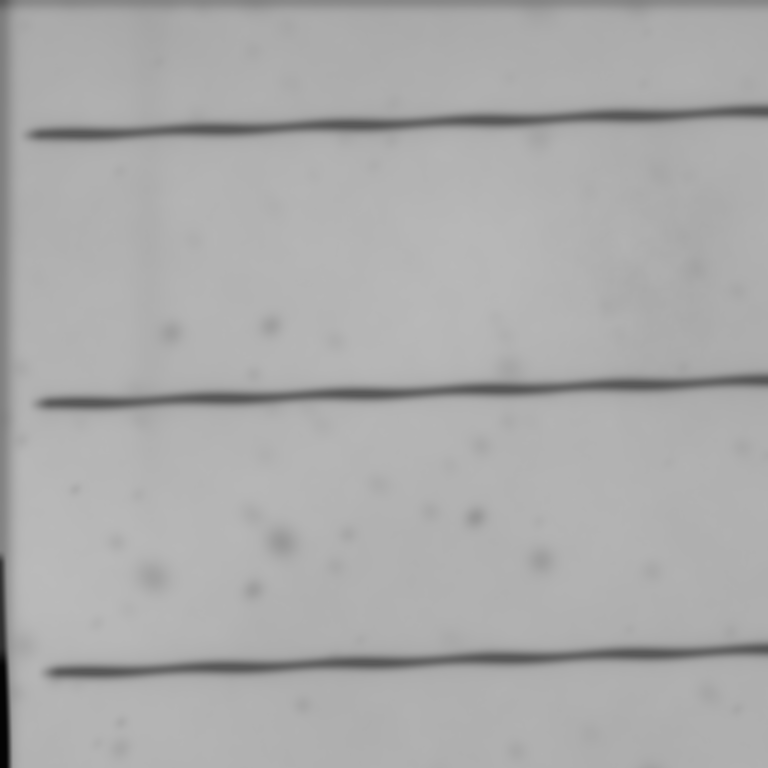
Write a three.js fragment shader that draws this texture.

```glsl
varying vec2 vUv;

const float TAU = 6.2831853;
const vec3 PLASTER = vec3(0.70);
const vec3 SHADE = vec3(0.64);
const vec3 STAIN = vec3(0.50);
const vec3 GROOVE = vec3(0.35);
const vec3 GAP = vec3(0.015);

const float ROW_PITCH = 0.3505;
const float FIRST_ROW = 0.121;
const float ROW_SLOPE = 0.033;
const float STEP_LENGTH = 0.179;

vec2 hash2(vec2 p) {
  vec2 q = vec2(dot(p, vec2(127.1, 311.7)), dot(p, vec2(269.5, 183.3)));
  return fract(sin(q) * 43758.55);
}

float bell(float d, float width) {
  return exp(-d * d / (width * width));
}

// Soft mottling from layered, bent sines
float mottle(vec2 p) {
  float sum = 0.0;
  float amp = 0.5;
  for (int i = 0; i < 5; i++) {
    sum += amp * sin(p.x + 1.3 * sin(p.y * 0.8)) * sin(p.y + 1.1 * sin(p.x * 0.7));
    p = mat2(1.5, 1.1, -1.1, 1.5) * p + 1.7;
    amp *= 0.62;
  }
  return sum;
}

// Scattered cellular blots, present in a fraction of the cells
float blots(vec2 uv, float cells, float amount, float radius) {
  vec2 p = uv * cells;
  vec2 cell = floor(p);
  float sum = 0.0;
  for (int y = -1; y <= 1; y++) {
    for (int x = -1; x <= 1; x++) {
      vec2 id = cell + vec2(float(x), float(y));
      vec2 offset = hash2(id);
      vec2 trait = hash2(id + 37.0);
      vec2 d = p - id - offset;
      d.x += 0.4 * d.y * (trait.y - 0.5);
      float size = radius * mix(0.6, 1.3, trait.y);
      sum += step(trait.x, amount) * mix(0.3, 1.0, offset.x) * bell(length(d), size);
    }
  }
  return min(sum, 1.0);
}

// Tilted grooves with a faint stair-step and periodic darkening
float grooves(vec2 uv) {
  float rise = uv.y - ROW_SLOPE * uv.x - FIRST_ROW;
  float row = clamp(floor(rise / ROW_PITCH + 0.5), 0.0, 2.0);
  float phase = TAU * (uv.x - 0.122 + 0.009 * row) / STEP_LENGTH;
  float d = rise - row * ROW_PITCH + 0.0012 * sin(phase);
  float pulse = 0.5 + 0.5 * cos(phase);
  float start = 0.057 - 0.012 * row;
  float reach = smoothstep(start - 0.012, start + 0.022, uv.x);
  float core = bell(d, mix(0.0078, 0.0092, pulse)) * mix(0.78, 0.97, pulse);
  return reach * (core + 0.08 * bell(d, 0.022));
}

// Recess along the left side, deepening toward the bottom
float leftGap(vec2 uv) {
  float width = mix(0.012, 0.004, smoothstep(0.0, 0.3, uv.y));
  float side = 1.0 - smoothstep(width - 0.005, width + 0.006, uv.x);
  float depth = 0.65 * (1.0 - smoothstep(0.265, 0.285, uv.y));
  depth += 0.35 * (1.0 - smoothstep(0.13, 0.16, uv.y));
  return side * depth;
}

void main() {
  vec2 uv = vUv;

  // Uneven plaster tone
  float tone = 0.012 * mottle(uv * 9.0) + 0.004 * mottle(uv * 48.0);
  tone += 0.025 * bell(length((uv - vec2(0.58, 0.62)) * vec2(1.0, 1.2)), 0.3);
  tone += 0.035 * bell(length(uv - vec2(0.09, 0.3)), 0.24);
  tone -= 0.018 * bell(uv.x - 0.195, 0.025) * smoothstep(0.1, 0.5, uv.y);
  tone -= 0.022 * smoothstep(0.8, 1.0, uv.y);
  vec3 color = PLASTER - 0.012 + tone;

  // Broad smudges and small blots
  float smudge = bell(length((uv - vec2(0.86, 0.65)) * vec2(1.0, 0.7)), 0.13);
  color = mix(color, SHADE, smudge * (0.45 + 0.4 * mottle(uv * 24.0)));
  float wear = mix(0.55, 1.0, smoothstep(0.85, 0.35, uv.y));
  color = mix(color, STAIN, 0.55 * wear * blots(uv, 8.0, 0.28, 0.15));
  color = mix(color, STAIN, 0.22 * wear * blots(uv + 0.37, 17.0, 0.3, 0.22));

  // Shaded borders
  float border = 0.65 * bell(uv.x, 0.016) + 0.5 * bell(1.0 - uv.y, 0.012);
  color = mix(color, STAIN * 0.8, border);

  color = mix(color, GROOVE, clamp(grooves(uv), 0.0, 1.0));
  color = mix(color, GAP, leftGap(uv));
  gl_FragColor = vec4(color, 1.0);
}
```
